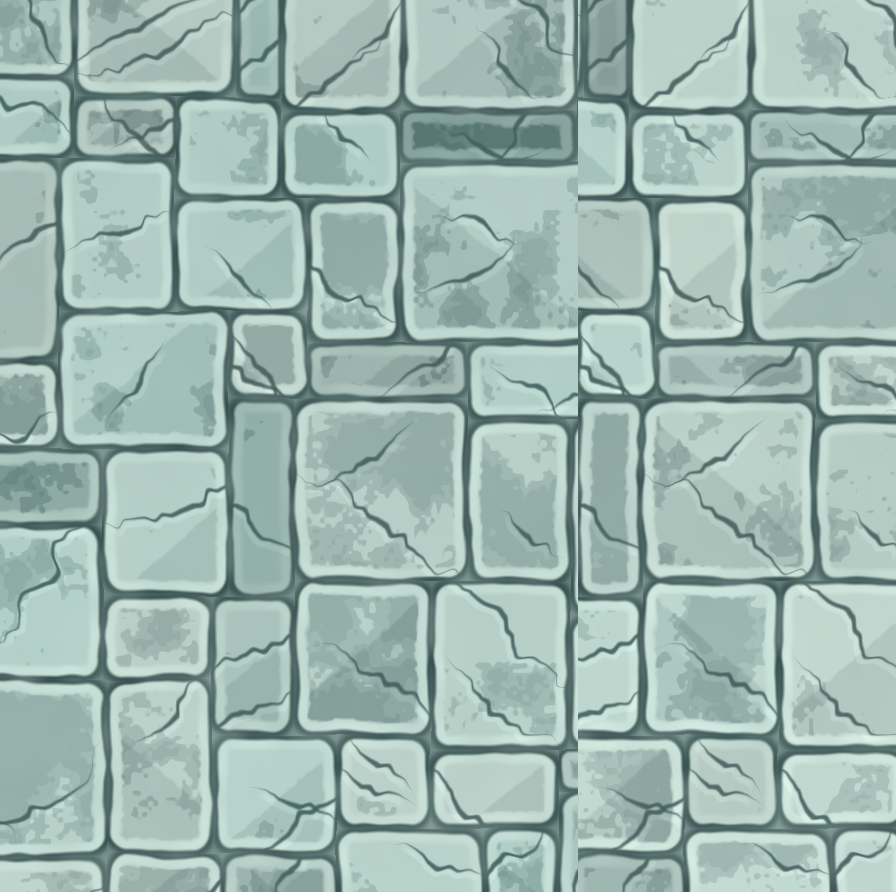
Reproduce this texture procedurally as a Shadertoy shader.

```glsl
// Pale green flagstones: a pinwheel tiling of random rectangles with rounded
// rims, dark joints, tapering cracks and speckled, hard-edged stains.
// One vertical seam restarts the paving with lighter stone to its right.

float hash(vec2 p) {
    vec3 q = fract(p.xyx * vec3(0.1031, 0.1030, 0.0973));
    q += dot(q, q.yzx + 33.33);
    return fract((q.x + q.y) * q.z);
}

float noise(vec2 p) {
    vec2 i = floor(p), f = fract(p);
    f = f * f * (3.0 - 2.0 * f);
    return mix(mix(hash(i), hash(i + vec2(1, 0)), f.x),
               mix(hash(i + vec2(0, 1)), hash(i + 1.0), f.x), f.y);
}

float cloud(vec2 p) {
    return 0.55 * noise(p) + 0.3 * noise(p * 2.3 + 7.1) + 0.15 * noise(p * 5.1 + 3.7);
}

// Position of the one joint that crosses each grid cell
float cut(vec2 cell) { return 0.12 + 0.76 * hash(cell + 41.0); }

float isOdd(vec2 cell) { return mod(cell.x + cell.y, 2.0); }

// Grid vertex that owns the stone under p: even cells hold upright joints
vec2 stoneAt(vec2 p) {
    vec2 cell = floor(p), f = p - cell;
    if (isOdd(cell) < 0.5) {
        float side = step(cut(cell), f.x);
        return cell + vec2(side, step(cut(cell + vec2(2.0 * side - 1.0, 0)), f.y));
    }
    float side = step(cut(cell), f.y);
    return cell + vec2(step(cut(cell + vec2(0, 2.0 * side - 1.0)), f.x), side);
}

// Lower left and upper right corners of a stone
vec4 stoneBounds(vec2 v) {
    float sw = cut(v - 1.0), ne = cut(v);
    float se = cut(v + vec2(0, -1)), nw = cut(v + vec2(-1, 0));
    vec4 cuts = isOdd(v) < 0.5 ? vec4(sw, se, ne, nw) : vec4(nw, sw, se, ne);
    return vec4(v - 1.0, v) + cuts;
}

float roundedBox(vec2 p, vec2 halfSize, float radius) {
    vec2 q = abs(p) - halfSize + radius;
    return length(max(q, 0.0)) + min(max(q.x, q.y), 0.0) - radius;
}

// x: dark crack, y: pale lip below it
vec2 crack(vec2 p, vec2 halfSize, vec2 seed) {
    float slope = (0.3 + 0.7 * hash(seed + 1.3)) * (hash(seed + 2.7) < 0.6 ? 1.0 : -1.0);
    vec2 centre = (vec2(hash(seed + 3.1), hash(seed + 4.9)) - 0.5) * halfSize * 1.3;
    vec2 along = vec2(cos(slope), sin(slope));
    vec2 q = p - centre;
    q = vec2(dot(q, along), dot(q, vec2(-along.y, along.x)));
    q.y += 0.22 * (noise(vec2(q.x * 4.0, seed.x * 3.7)) - 0.5)
         + 0.07 * (noise(vec2(q.x * 13.0, seed.y * 5.3)) - 0.5);
    float reach = 0.25 + 0.55 * hash(seed + 6.2);
    float taper = 1.0 - abs(q.x) / reach;
    float width = 0.026 * taper - 0.004;
    float line = 1.0 - smoothstep(width - 0.014, width + 0.014, abs(q.y));
    float lip = (1.0 - smoothstep(0.012, 0.035, abs(q.y + 0.045))) * smoothstep(0.0, 0.3, taper);
    return vec2(line, lip) * step(0.28, hash(seed + 8.4));
}

void mainImage(out vec4 fragColor, in vec2 fragCoord) {
    vec2 uv = fragCoord / iResolution.y;
    float right = smoothstep(0.647, 0.649, uv.x);
    vec2 p = (uv - vec2(0.39 * step(0.648, uv.x), 0)) * 7.0 + 20.0;
    p += 0.035 * (vec2(noise(p * 3.0), noise(p * 3.0 + 50.0)) - 0.5);

    // Stone outline
    vec2 stone = stoneAt(p);
    vec4 bounds = stoneBounds(stone);
    vec2 halfSize = 0.5 * (bounds.zw - bounds.xy);
    vec2 local = p - 0.5 * (bounds.xy + bounds.zw);
    float shortSide = min(halfSize.x, halfSize.y);
    float edge = roundedBox(local, halfSize - 0.028, min(0.13, 0.4 * shortSide));
    edge += 0.022 * (noise(p * 7.0) - 0.5);
    float depth = -edge;

    // Face: overall light, darker small stones, then stains and facets
    vec2 seed = stone + 17.0 * step(0.648, uv.x);
    float mood = hash(seed + 11.0);
    float tone = 0.735 + 0.03 * right - 0.035 * uv.y + 0.03 * (cloud(p * 1.5) - 0.5);
    tone -= 0.15 * smoothstep(0.34, 0.17, shortSide) * (0.5 + 0.5 * mood);
    tone -= 0.07 * smoothstep(0.74, 0.9, mood);

    float speckle = noise(p * 23.0) - 0.5;
    float inner = smoothstep(0.07, 0.1, depth + 0.03 * speckle);
    float stain = cloud(p * 2.1 + seed * 5.3) + 0.16 * speckle;
    float level = mix(0.74, 0.38, hash(seed + 13.0));
    tone -= 0.095 * inner * smoothstep(level - 0.02, level + 0.02, stain);
    tone -= 0.04 * inner * smoothstep(level + 0.1, level + 0.13, stain);

    float lean = hash(seed + 19.0) < 0.5 ? 1.0 : -1.0;
    float facet = dot(local, vec2(0.65 * lean, -0.76)) - 0.3 * (hash(seed + 23.0) - 0.4);
    float faceted = step(0.5, hash(seed + 29.0)) * inner;
    tone -= 0.065 * faceted * smoothstep(-0.015, 0.015, facet + 0.02 * speckle);

    // Pale rim and cracks
    float rim = smoothstep(0.0, 0.025, depth) * (1.0 - smoothstep(0.05, 0.1, depth));
    tone += 0.05 * rim * (0.5 + noise(p * 4.0));
    for (float k = 0.0; k < 2.0; k++) {
        vec2 split = crack(local, halfSize, stone + 31.0 * k);
        tone = mix(tone + 0.045 * split.y, 0.27, 0.9 * split.x);
    }

    // Joints: dark beside the stones, greyer where they widen
    float joint = mix(0.29, 0.45, smoothstep(0.015, 0.08, edge)) + 0.16 * (noise(p * 5.0) - 0.5);
    tone = mix(tone, joint, smoothstep(-0.016, 0.014, edge));

    vec3 color = vec3(tone, 0.11 + 0.975 * tone, 0.12 + 0.92 * tone);
    color.r -= 0.035 * (hash(seed + 37.0) - 0.4) * smoothstep(0.0, 0.05, depth);
    fragColor = vec4(color, 1.0);
}
```
